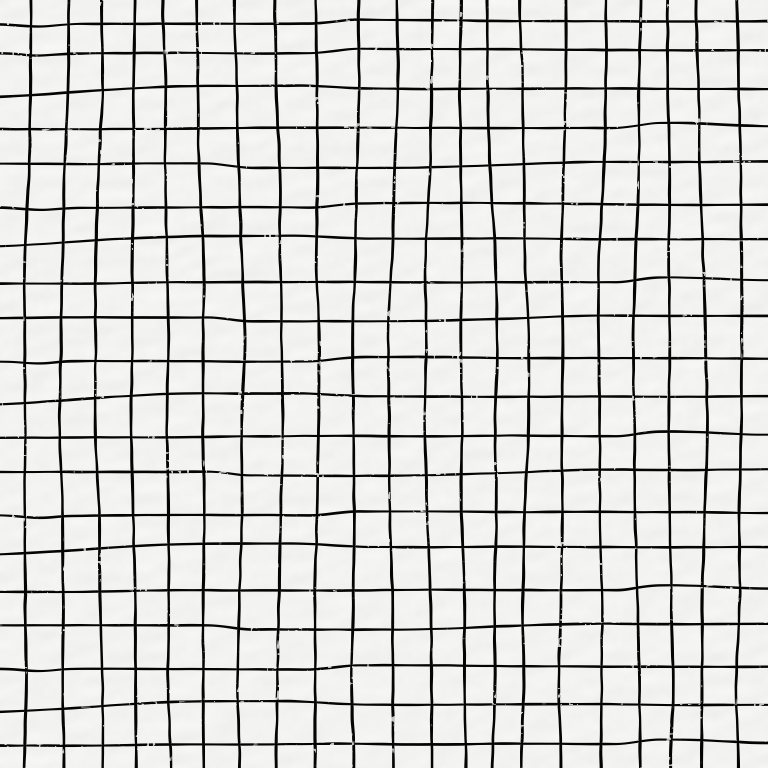
This pattern is drawn by a WebGL 1 fragment shader. Its source:

```glsl
precision highp float;

uniform vec2 u_resolution;

const float COLUMNS = 21.0;
const float ROWS = 20.0;
const vec3 PAPER = vec3(0.951, 0.951, 0.944);
const vec3 INK = vec3(0.015);

float hash(vec2 p) {
  vec3 q = fract(vec3(p.xyx) * 0.1031);
  q += dot(q, q.yzx + 33.33);
  return fract((q.x + q.y) * q.z);
}

float noise(vec2 p) {
  vec2 cell = floor(p);
  vec2 f = fract(p);
  f = f * f * (3.0 - 2.0 * f);
  float low = mix(hash(cell), hash(cell + vec2(1.0, 0.0)), f.x);
  float high = mix(hash(cell + vec2(0.0, 1.0)), hash(cell + 1.0), f.x);
  return mix(low, high, f.y);
}

// Slow drift plus fine tremor of a hand-drawn stroke, about -1 to 1
float handWobble(float along, float id) {
  float drift = noise(vec2(along * 9.0, id * 7.0)) - 0.5;
  float tremor = noise(vec2(along * 48.0, id * 5.0 + 200.0)) - 0.5;
  return 1.6 * drift + 0.4 * tremor;
}

// Eases from 1 down to 0 between two positions
float fall(float from, float to, float t) {
  return 1.0 - smoothstep(from, to, t);
}

// Horizontal position of a column; neighbours lean together in waves
float columnPosition(float i, float down) {
  float phase = 0.66 * (i - 1.0) + 0.44 * max(i - 10.5, 0.0);
  float bulge = 0.0085 * smoothstep(4.5, 7.0, i) * fall(12.5, 14.5, i);
  float topLean = 0.0115 * cos(phase) * fall(0.05, 0.45, down);
  float bottomLean = 0.0072 * cos(phase - 0.7) * smoothstep(0.47, 0.95, down);
  return 0.0313 + 0.04675 * i + bulge + topLean + bottomLean
       + 0.0026 * handWobble(down, i + 3.0);
}

// Four recurring row shapes
float rowBend(float kind, float x) {
  if (kind < 0.5) {
    float dip = (x - 0.05) / 0.03;
    return 0.0055 * fall(0.40, 0.47, x) + 0.003 * exp(-dip * dip)
         + 0.002 * smoothstep(0.5, 0.9, x);
  }
  if (kind < 1.5) {
    return 0.015 * fall(-0.05, 0.27, x) - 0.004 * fall(0.38, 0.48, x);
  }
  if (kind < 2.5) {
    return 0.002 * fall(0.0, 0.4, x) - 0.006 * smoothstep(0.80, 0.86, x)
         + 0.004 * smoothstep(0.88, 1.0, x);
  }
  return -0.005 * fall(0.27, 0.33, x) - 0.0075 * smoothstep(0.5, 0.8, x);
}

// Distance of a row from the top edge; groups of four, one extra row on top
float rowPosition(float j, float x) {
  float n = j - 1.0;
  float group = floor((n + 0.5) / 4.0);
  float kind = n - 4.0 * group;
  float base = 0.064 + 0.2005 * group + 0.0514 * kind;
  if (kind > 0.5 && kind < 1.5) base -= 0.005 * mod(group, 2.0);
  if (j < 0.5) {
    base = 0.026;
    kind = 0.0;
  }
  return base + rowBend(kind, x) + 0.0009 * handWobble(x, j + 60.0);
}

float stroke(float offset, float width, float along, float id, float pixel) {
  float pressure = 0.82 + 0.36 * noise(vec2(along * 32.0, id * 3.0 + 90.0));
  float edge = abs(offset) - 0.5 * width * pressure;
  return clamp(0.5 - edge / pixel, 0.0, 1.0);
}

// Soft fibrous relief lit from one side
float paperGrain(vec2 p) {
  vec2 fibre = vec2(p.x * 34.0 + p.y * 14.0, p.y * 68.0);
  float relief = noise(fibre) - noise(fibre + vec2(0.3, 0.55));
  return 0.022 * relief + 0.009 * (noise(p * 130.0) - 0.5);
}

// Sparse chips where the ink has missed the paper
float inkChips(vec2 p) {
  float chips = smoothstep(0.74, 0.88, noise(p * 290.0));
  return chips * smoothstep(0.55, 0.75, noise(p * 31.0 + 17.0));
}

void main() {
  float side = min(u_resolution.x, u_resolution.y);
  vec2 p = gl_FragCoord.xy / u_resolution;
  p.y = 1.0 - p.y;
  float pixel = 1.0 / side;

  float ink = 0.0;
  for (float i = 0.0; i < COLUMNS; i++) {
    float offset = p.x - columnPosition(i, p.y);
    ink = max(ink, stroke(offset, 0.0036, p.y, i, pixel));
  }
  for (float j = 0.0; j < ROWS; j++) {
    float offset = p.y - rowPosition(j, p.x);
    ink = max(ink, stroke(offset, 0.0031, p.x, j + 40.0, pixel));
  }
  ink *= 1.0 - 0.8 * inkChips(p);

  gl_FragColor = vec4(mix(PAPER + paperGrain(p), INK, ink), 1.0);
}
```
